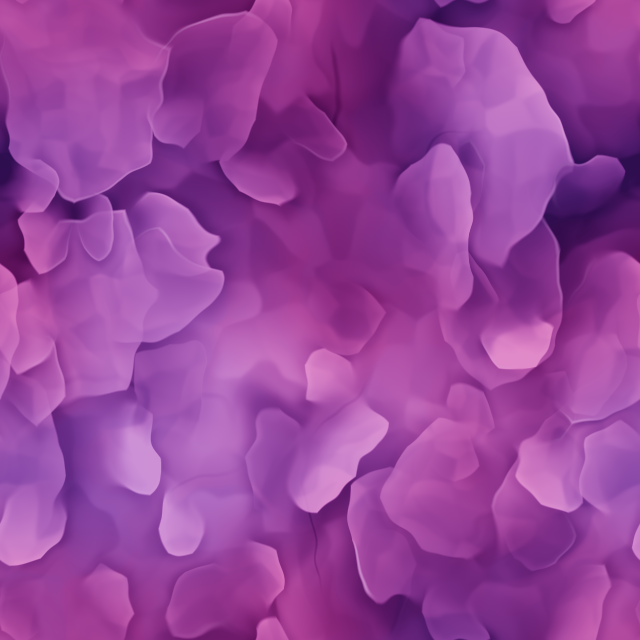
Give the GLSL for this texture, as a WebGL 1 fragment shader.

```glsl
precision highp float;
// Tiling purple crystal: translucent faceted stones over soft dark depths.
uniform vec2 u_resolution;

const float TAU = 6.2831853;

vec4 hash4(vec2 cell, float seed) {
  vec4 p = fract(vec3(cell, seed).xyzx * vec4(0.1031, 0.1030, 0.0973, 0.1099));
  p += dot(p, p.wzxy + 33.33);
  return fract((p.xxyz + p.yzzw) * p.zywx);
}

// Two channels of value noise that wrap after n cells.
vec2 noise2(vec2 uv, float n, float seed) {
  vec2 cell = floor(uv * n);
  vec2 f = fract(uv * n);
  f = f * f * (3.0 - 2.0 * f);
  vec2 a = hash4(mod(cell, n), seed).xy;
  vec2 b = hash4(mod(cell + vec2(1.0, 0.0), n), seed).xy;
  vec2 c = hash4(mod(cell + vec2(0.0, 1.0), n), seed).xy;
  vec2 d = hash4(mod(cell + 1.0, n), seed).xy;
  return mix(mix(a, b, f.x), mix(c, d, f.x), f.y);
}

// Tilted Voronoi planes, centred on zero, blended at their borders.
float facets(vec2 uv, float n, float sharpness, float seed) {
  vec2 cell = floor(uv * n);
  vec2 f = fract(uv * n);
  float total = 0.0;
  float weights = 0.0;
  for (int j = -1; j <= 1; j++) {
    for (int i = -1; i <= 1; i++) {
      vec2 o = vec2(float(i), float(j));
      vec4 h = hash4(mod(cell + o, n), seed);
      vec2 r = o + 0.1 + 0.8 * h.xy - f;
      float w = exp(-sharpness * length(r));
      vec2 tilt = vec2(cos(h.w * TAU), sin(h.w * TAU));
      total += w * (h.z - 0.5 + 0.5 * dot(r, tilt));
      weights += w;
    }
  }
  return total / weights;
}

// Signed distance to a rounded polygon of unit size.
float pebble(vec2 q, float sides) {
  float sector = TAU / sides;
  float a = atan(q.y, q.x + 0.00001);
  float polygon = cos(floor(0.5 + a / sector) * sector - a) * length(q);
  return mix(length(q), polygon, 0.65) - 1.0;
}

// Lays scattered stones over a layer that holds (tone, rim light).
vec2 addStones(vec2 layer, vec2 uv, float n, float share, float inner, float glint, float seed) {
  vec2 cell = floor(uv * n);
  vec2 f = fract(uv * n);
  for (int j = -1; j <= 1; j++) {
    for (int i = -1; i <= 1; i++) {
      vec2 o = vec2(float(i), float(j));
      vec2 id = mod(cell + o, n);
      vec4 h = hash4(id, seed);
      vec4 k = hash4(id, seed + 17.0);
      float present = step(k.x, share);
      float radius = mix(0.32, 0.48, h.w);
      float lean = 1.2 * (k.y - 0.5);
      vec2 r = f - o - 0.2 - 0.6 * h.xy;
      vec2 q = mat2(cos(lean), -sin(lean), sin(lean), cos(lean)) * r;
      q /= radius * vec2(0.9, 1.25);
      float d = pebble(q, 5.0 + floor(4.0 * k.w)) * radius;
      vec2 lit = vec2(cos(k.z * TAU), sin(k.z * TAU));
      float side = dot(q, lit);
      float lost = smoothstep(0.1, -0.9, side);
      float soft = n * mix(0.0018, 0.012, lost);
      float mask = present * smoothstep(soft, -soft, d) * mix(0.85, 0.2, lost);
      float shadow = smoothstep(0.28, 0.0, d) * (1.0 - lost) * present;
      float tone = mix(0.2, 0.98, h.z) + 0.14 * side + inner;
      tone += 0.08 * smoothstep(-0.12, 0.0, d);
      layer.x -= 0.15 * shadow * shadow * (1.0 - mask);
      layer.x = mix(layer.x, tone, mask);
      float line = smoothstep(0.0035 * n, 0.0, abs(d + 0.002 * n));
      layer.y = layer.y * (1.0 - mask) + line * glint * present * (1.0 - lost);
    }
  }
  return layer;
}

// Dark plum to pale orchid.
vec3 amethyst(float t) {
  return vec3(0.33, 0.08, 0.38) + t * vec3(0.56, 0.25, 0.49)
       + t * t * vec3(-0.07, 0.17, -0.09);
}

void main() {
  vec2 uv = gl_FragCoord.xy / u_resolution;

  // Bent coordinates give irregular outlines.
  vec2 bent = uv + 0.085 * (noise2(uv, 5.0, 1.0) - 0.5);
  bent += 0.034 * (noise2(uv, 13.0, 2.0) - 0.5);
  vec2 rough = bent + 0.012 * (noise2(uv, 32.0, 3.0) - 0.5);

  // Broad light and dark, with facets below and inside the stones.
  vec2 broad = noise2(bent, 3.0, 4.0) - 0.5;
  float deep = 0.32 * facets(bent, 6.0, 14.0, 5.0) + 0.2 * facets(rough, 13.0, 22.0, 6.0);
  float inner = 0.24 * facets(rough, 9.0, 28.0, 7.0) + 0.15 * facets(bent, 18.0, 18.0, 8.0);
  float tone = 0.38 + 0.75 * broad.x + deep;

  // Thin broken creases.
  vec2 vein = noise2(rough, 7.0, 9.0);
  tone -= 0.16 * smoothstep(0.03, 0.0, abs(vein.x - 0.5)) * smoothstep(0.45, 0.7, vein.y);

  // Large, small, then middle stones.
  float glint = smoothstep(0.52, 0.8, noise2(uv, 9.0, 10.0).x);
  float body = inner + 0.5 * broad.x;
  vec2 layer = vec2(tone, 0.0);
  layer = addStones(layer, rough, 3.0, 0.65, body - 0.06, 0.5 * glint, 11.0);
  layer = addStones(layer, rough, 9.0, 0.42, body, 0.3 * glint, 12.0);
  layer = addStones(layer, rough, 5.0, 0.5, body, glint, 13.0);

  // Colour, with drifts towards violet and pink, then rim light.
  float t = clamp(layer.x, -0.18, 1.08);
  vec3 color = amethyst(t);
  float drift = noise2(bent, 4.0, 14.0).y - 0.5 + 0.6 * inner;
  color += drift * vec3(0.13, -0.04, -0.08);
  color = mix(color, vec3(0.88, 0.70, 0.89), 0.6 * clamp(layer.y, 0.0, 1.0));
  gl_FragColor = vec4(color, 1.0);
}
```
